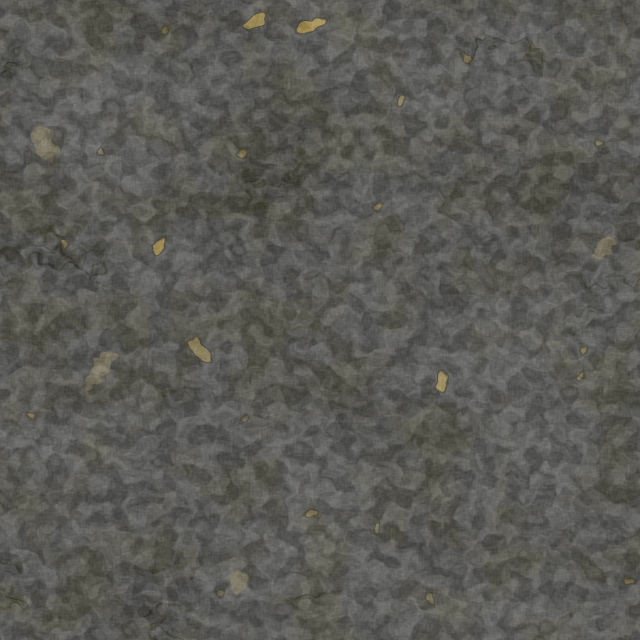
Reproduce this texture procedurally as a Shadertoy shader.

```glsl
// Dark grey stone: flat, overlapping mineral blotches made from soft-thresholded
// gradient noise, with broad tonal drifts, faint dark veins and a fine woven grain.
// Scattered ochre flecks and a few pale beige chips lie on top.

#define BASE_TONE 0.356
#define BLOTCH_SCALE 33.0
#define BLOTCH_EDGE 0.09
#define BLOTCH_CONTRAST 0.058
#define DRIFT_CONTRAST 0.085
#define GRAIN_CONTRAST 0.055
#define VEIN_DEPTH 0.07
#define FLECK_GRID 7.0
#define FLECK_CHANCE 0.55
#define CHIP_GRID 3.0
#define CHIP_CHANCE 0.38

const vec3 OCHRE = vec3(0.62, 0.54, 0.31);
const vec3 BEIGE = vec3(0.51, 0.485, 0.40);
const vec3 OLIVE_RIM = vec3(0.27, 0.255, 0.17);

float hash(vec2 p) {
    vec3 q = fract(vec3(p.xyx) * 0.1031);
    q += dot(q, q.yzx + 33.33);
    return fract((q.x + q.y) * q.z);
}

float corner(vec2 cell, vec2 offset) {
    float angle = 6.2832 * hash(cell);
    return dot(vec2(cos(angle), sin(angle)), offset);
}

// Gradient noise, centred on zero
float noise(vec2 p) {
    vec2 i = floor(p), f = fract(p);
    vec2 u = f * f * f * (f * (f * 6.0 - 15.0) + 10.0);
    vec2 e = vec2(1.0, 0.0);
    float low = mix(corner(i, f), corner(i + e, f - e), u.x);
    float high = mix(corner(i + e.yx, f - e.yx), corner(i + 1.0, f - 1.0), u.x);
    return mix(low, high, u.y);
}

float fbm(vec2 p) {
    float sum = 0.0, amp = 0.6;
    for (int i = 0; i < 4; i++) {
        sum += amp * noise(p);
        p = mat2(1.6, 1.2, -1.2, 1.6) * p + 17.3;
        amp *= 0.5;
    }
    return sum;
}

// Flat islands with a narrow soft edge, from -0.5 to 0.5
float blotch(vec2 p, float level) {
    return smoothstep(-BLOTCH_EDGE, BLOTCH_EDGE, noise(p) - level) - 0.5;
}

// Scattered ragged ellipses: x = signed distance, y = radius, z = random tint
vec3 scatter(vec2 uv, float grid, float chance, vec2 radii, float seed) {
    vec3 nearest = vec3(1.0, 0.0, 0.0);
    vec2 home = floor(uv * grid);
    for (int y = -1; y <= 1; y++)
    for (int x = -1; x <= 1; x++) {
        vec2 cell = home + vec2(x, y) + seed;
        if (hash(cell) > chance) continue;
        vec2 jitter = vec2(hash(cell + 31.7), hash(cell + 73.1));
        vec2 d = uv - (cell - seed + 0.1 + 0.8 * jitter) / grid;
        float size = hash(cell + 11.9);
        float radius = mix(radii.x, radii.y, size * size * size);
        float turn = 3.1416 * hash(cell + 57.3);
        d = mat2(cos(turn), sin(turn), -sin(turn), cos(turn)) * d;
        d.y *= 1.2 + size;
        float dist = length(d) - radius;
        if (dist < nearest.x) nearest = vec3(dist, radius, hash(cell + 91.3));
    }
    return nearest;
}

void mainImage(out vec4 fragColor, in vec2 fragCoord) {
    vec2 uv = fragCoord / iResolution.y;
    vec2 bend = vec2(noise(uv * 47.0), noise(uv * 47.0 + 80.0));
    vec2 p = uv * vec2(0.88, 1.0) + 0.009 * bend;

    // Layered blotches over broad, slightly flattened drifts
    float drift = fbm(uv * vec2(3.2, 5.0) + 4.0);
    float tone = BASE_TONE + DRIFT_CONTRAST * drift;
    tone += BLOTCH_CONTRAST * blotch(p * BLOTCH_SCALE, -0.12 * drift);
    tone += 0.75 * BLOTCH_CONTRAST * blotch(p * BLOTCH_SCALE * 1.55 + 40.0, 0.05);
    tone += 0.5 * BLOTCH_CONTRAST * blotch(p * BLOTCH_SCALE * 2.5 + 90.0, 0.0);

    // Small rounded pebbles
    vec3 pebble = scatter(uv + 0.003 * bend, 15.0, 0.3, vec2(0.005, 0.012), 210.0);
    tone += 0.05 * pebble.z * (1.0 - smoothstep(-0.002, 0.002, pebble.x));

    // Broken, mostly level dark veins
    float ridge = abs(fbm(uv * vec2(3.0, 9.0) + 0.2 * bend + 60.0));
    float veinMask = smoothstep(0.12, 0.4, noise(uv * 6.0 + 25.0));
    float vein = veinMask * (1.0 - smoothstep(0.0, 0.045, ridge));
    tone -= VEIN_DEPTH * vein;

    // Cool greys with olive areas
    float warmth = smoothstep(-0.15, 0.3, fbm(uv * 11.0 + 130.0) - 0.3 * drift);
    vec3 color = tone + vec3(0.001, 0.0, -0.003);
    color += warmth * vec3(0.004, 0.001, -0.034);
    color.b -= 0.03 * vein;

    // Pale chips with ragged outlines
    vec2 ragged = uv + 0.012 * bend + 0.008 * vec2(noise(uv * 85.0), noise(uv * 85.0 + 9.0));
    vec3 chip = scatter(ragged, CHIP_GRID, CHIP_CHANCE, vec2(0.018, 0.046), 320.0);
    float chipCover = 1.0 - smoothstep(-0.005, 0.002, chip.x);
    color = mix(color, BEIGE + 0.8 * (tone - BASE_TONE), 0.8 * chipCover);

    // Ochre flecks with a thin olive rim
    vec2 fleckUv = mix(uv, ragged, 0.6);
    vec3 fleck = scatter(fleckUv, FLECK_GRID, FLECK_CHANCE, vec2(0.006, 0.024), 140.0);
    float rim = 1.0 - smoothstep(0.0, 0.004, abs(fleck.x - 0.001));
    float fleckCover = 1.0 - smoothstep(-0.003, 0.001, fleck.x);
    vec3 fleckColor = mix(OCHRE, BEIGE, 0.7 * fleck.z) + 0.9 * (tone - BASE_TONE);
    float strength = mix(0.55, 0.95, smoothstep(0.006, 0.016, fleck.y));
    color = mix(color, OLIVE_RIM, 0.5 * rim);
    color = mix(color, fleckColor, strength * fleckCover);

    // Woven grain: fine threads both ways
    float grain = noise(uv * vec2(95.0, 300.0)) + noise(uv * vec2(300.0, 95.0) + 50.0);
    grain += 0.7 * noise(uv * 240.0 + 7.0);
    color += GRAIN_CONTRAST * 0.6 * grain;

    fragColor = vec4(clamp(color, 0.0, 1.0), 1.0);
}
```
